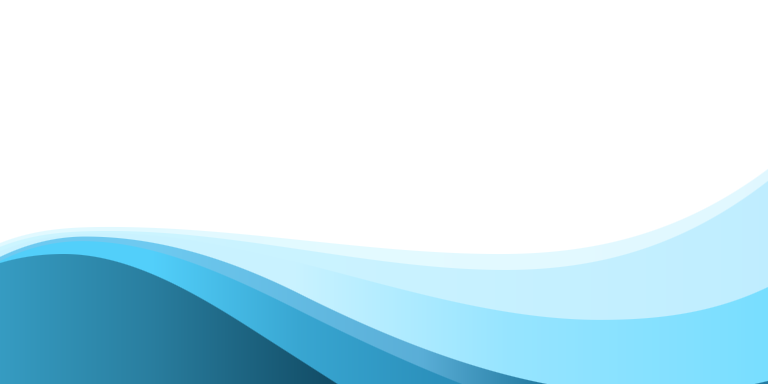
This background is drawn by a Shadertoy shader. Its source:

```glsl
// Layered blue waves sweeping along the bottom of a white page.
// Each wave is the area under a smooth chain of cubic Hermite spans,
// filled with a horizontal three-stop gradient and painted back to front.

// Wave crests: four knots each, as (x, height, slope) in canvas units
const mat4x3 MIST_CREST  = mat4x3(0.0, 0.367, 0.80,  0.143, 0.409, 0.0,
                                  0.651, 0.3385, 0.0,  1.0, 0.560, 1.50);
const mat4x3 PALE_CREST  = mat4x3(0.0, 0.357, 0.80,  0.143, 0.3985, 0.0,
                                  0.658, 0.297, 0.0,  1.0, 0.529, 1.56);
const mat4x3 SKY_CREST   = mat4x3(0.0, 0.346, 0.84,  0.137, 0.393, 0.0,
                                  0.781, 0.167, 0.0,  1.0, 0.2526, 0.96);
const mat4x3 STEEL_CREST = mat4x3(0.0, 0.331, 0.96,  0.111, 0.384, 0.0,
                                  0.391, 0.234, -1.0,  1.0, 0.008, 0.5);
const mat4x3 AZURE_CREST = mat4x3(0.0, 0.320, 1.0,  0.107, 0.372, 0.0,
                                  0.391, 0.190, -1.0,  1.0, -0.172, 0.0);
const mat4x3 DEEP_CREST  = mat4x3(0.0, 0.315, 0.6,  0.083, 0.3385, 0.0,
                                  0.3255, 0.146, -1.28,  1.0, -0.719, -1.28);

// Fill colours: left, middle and right of each gradient
const vec3 PAGE = vec3(1.0);
const mat3 MIST  = mat3(0.88, 0.975, 1.0,  0.89, 0.98, 1.0,  0.88, 0.97, 1.0);
const mat3 PALE  = mat3(0.80, 0.96, 1.0,  0.79, 0.95, 1.0,  0.75, 0.93, 1.0);
const mat3 SKY   = mat3(0.79, 0.95, 1.0,  0.59, 0.895, 1.0,  0.47, 0.87, 1.0);
const mat3 STEEL = mat3(0.43, 0.79, 0.94,  0.35, 0.68, 0.84,  0.14, 0.48, 0.63);
const mat3 AZURE = mat3(0.32, 0.81, 0.98,  0.22, 0.65, 0.82,  0.16, 0.55, 0.72);
const mat3 DEEP  = mat3(0.21, 0.61, 0.76,  0.16, 0.49, 0.62,  0.07, 0.30, 0.40);

// Gradient stop positions across the canvas
const vec3 WIDE_STOPS  = vec3(0.0, 0.5, 1.0);
const vec3 SKY_STOPS   = vec3(0.38, 0.66, 1.0);
const vec3 STEEL_STOPS = vec3(0.2, 0.55, 0.7);
const vec3 AZURE_STOPS = vec3(0.2, 0.39, 0.6);
const vec3 DEEP_STOPS  = vec3(0.0, 0.2, 0.43);

// Cubic span between two (x, height, slope) knots
float hermite(float x, vec3 a, vec3 b) {
    float span = b.x - a.x;
    float t = (x - a.x) / span;
    float s = 1.0 - t;
    return mix(a.y, b.y, t * t * (3.0 - 2.0 * t))
         + span * t * s * (a.z * s - b.z * t);
}

float crestHeight(float x, mat4x3 knots) {
    if (x < knots[1].x) return hermite(x, knots[0], knots[1]);
    if (x < knots[2].x) return hermite(x, knots[1], knots[2]);
    return hermite(x, knots[2], knots[3]);
}

vec3 gradient(float x, mat3 colours, vec3 stops) {
    float first  = clamp((x - stops.x) / (stops.y - stops.x), 0.0, 1.0);
    float second = clamp((x - stops.y) / (stops.z - stops.y), 0.0, 1.0);
    return mix(mix(colours[0], colours[1], first), colours[2], second);
}

// Paint one wave over the colour below, with a one-pixel soft crest
void paintWave(inout vec3 colour, vec2 uv, mat4x3 crest, mat3 fill, vec3 stops) {
    float depth = crestHeight(uv.x, crest) - uv.y;
    float cover = clamp(depth / fwidth(depth) + 0.5, 0.0, 1.0);
    colour = mix(colour, gradient(uv.x, fill, stops), cover);
}

void mainImage(out vec4 fragColor, in vec2 fragCoord) {
    vec2 uv = fragCoord / iResolution.xy;
    vec3 colour = PAGE;

    // Light waves behind
    paintWave(colour, uv, MIST_CREST, MIST, WIDE_STOPS);
    paintWave(colour, uv, PALE_CREST, PALE, WIDE_STOPS);
    paintWave(colour, uv, SKY_CREST, SKY, SKY_STOPS);

    // Saturated waves in front
    paintWave(colour, uv, STEEL_CREST, STEEL, STEEL_STOPS);
    paintWave(colour, uv, AZURE_CREST, AZURE, AZURE_STOPS);
    paintWave(colour, uv, DEEP_CREST, DEEP, DEEP_STOPS);

    fragColor = vec4(colour, 1.0);
}
```
